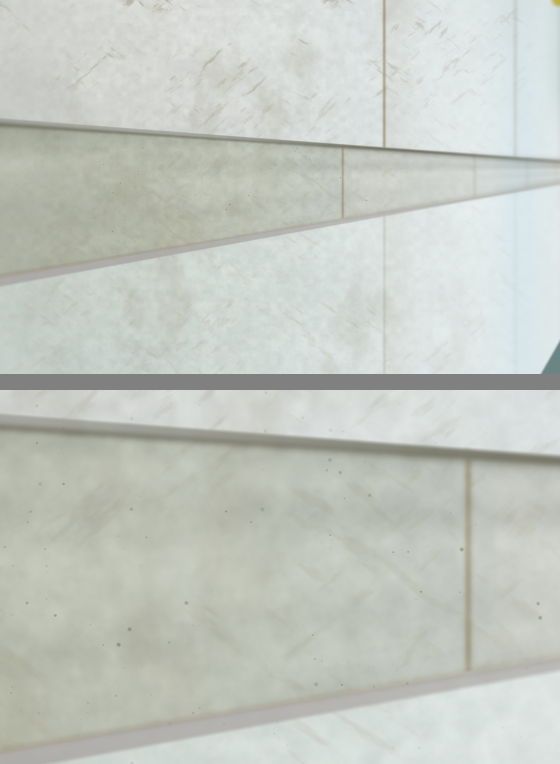
Top, the full canvas; bottom, a detail of the centre.
Write a Shadertoy shader that draws this texture.

```glsl
#define VANISH vec2(1.16, 0.552)
#define LIP_SLOPE 0.112
#define LEDGE_SLOPE 0.25
#define PANEL_PERIOD 2.06
#define PANEL_OFFSET 0.05
#define RECESS_PERIOD 1.375
#define RECESS_OFFSET 0.45
#define FOCUS_X 0.42
#define GRAIN 0.075
#define STAIN 0.42

const vec3 STONE = vec3(0.795, 0.803, 0.787);
const vec3 PALE = vec3(0.885, 0.915, 0.915);
const vec3 RECESS = vec3(0.715, 0.732, 0.675);
const vec3 RECESS_FAR = vec3(0.79, 0.82, 0.81);
const vec3 LEDGE = vec3(0.675, 0.665, 0.655);
const vec3 LIP = vec3(0.65, 0.655, 0.63);
const vec3 SHADOW = vec3(0.46, 0.46, 0.40);
const vec3 RUST = vec3(0.58, 0.53, 0.42);

float hash(vec2 p) {
    return fract(sin(dot(p, vec2(127.1, 311.7))) * 43758.545);
}

float noise(vec2 p) {
    vec2 i = floor(p), f = fract(p);
    f = f * f * (3.0 - 2.0 * f);
    return mix(mix(hash(i), hash(i + vec2(1, 0)), f.x),
               mix(hash(i + vec2(0, 1)), hash(i + vec2(1, 1)), f.x), f.y);
}

float fbm(vec2 p) {
    float sum = 0.0, amp = 0.5;
    for (int i = 0; i < 5; i++) {
        sum += amp * noise(p);
        p = mat2(1.6, 1.2, -1.2, 1.6) * p + 7.3;
        amp *= 0.5;
    }
    return sum;
}

// Upright seams, evenly spaced along the receding wall
float seam(float x, float period, float offset, float width) {
    float cell = floor((1.0 / (VANISH.x - x) - offset) / period + 0.5);
    float depth = max(cell * period + offset, 0.1);
    float d = abs(x - VANISH.x + 1.0 / depth);
    return cell < 0.5 ? 0.0 : exp(-d * d / (width * width)) / (cell * cell);
}

// Small scattered pits, each with its own size and strength
float pits(vec2 p, float scale) {
    vec2 cell = floor(p * scale), f = fract(p * scale);
    vec2 centre = 0.3 + 0.4 * vec2(hash(cell + 3.1), hash(cell + 8.7));
    float radius = mix(0.08, 0.22, hash(cell + 5.3));
    float mark = 1.0 - smoothstep(radius * 0.3, radius, length(f - centre));
    return mark * step(0.94, hash(cell)) * hash(cell + 1.9);
}

// Thin streaks leaning by an angle, broken into patches
float scratches(vec2 p, float angle) {
    float c = cos(angle), s = sin(angle);
    vec2 q = mat2(c, -s, s, c) * p;
    return smoothstep(0.58, 0.78, fbm(q * vec2(22.0, 75.0))) * smoothstep(0.4, 0.65, noise(p * 9.0 + angle));
}

void mainImage(out vec4 fragColor, in vec2 fragCoord) {
    vec2 uv = fragCoord / iResolution.xy;
    vec2 p = uv * vec2(1.5, 1.0);
    float x = uv.x, y = uv.y;
    float defocus = abs(x - FOCUS_X);
    float sharp = 1.0 - smoothstep(0.1, 0.62, defocus);
    float blur = 0.0025 + 0.015 * defocus * defocus;
    float far = smoothstep(0.2, 0.9, x);

    // Signed heights above the groove's two edges
    float lip = y - (0.682 - LIP_SLOPE * x);
    float ledge = y - (0.262 + LEDGE_SLOPE * x);
    float ledgeDepth = 0.028 * (1.0 - 0.85 * x);
    float lipDepth = 0.015 * (1.0 - 0.75 * x);

    // Outer panels
    float isUpper = step(0.55, y);
    float cloud = fbm(p * vec2(3.0, 4.0));
    vec3 upper = mix(STONE + 0.02 * smoothstep(0.65, 0.9, y), PALE, far);
    vec3 lower = mix(STONE + vec3(-0.015, 0.01, 0.0), PALE, far);
    lower = mix(lower, PALE, 0.2 * smoothstep(0.25, 0.0, y));
    vec3 face = mix(lower, upper, isUpper);
    float panelSeam = seam(x, PANEL_PERIOD, PANEL_OFFSET, 0.0016 + 0.006 * far * defocus);
    face = mix(face, RUST, panelSeam * mix(0.2, 0.65, isUpper));
    face -= vec3(0.015, 0.025, 0.035) * smoothstep(0.684, 0.69, x) * (1.0 - smoothstep(0.69, 0.78, x));

    // Recessed strip with soft horizontal weathering
    float across = clamp(ledge / max(ledge - lip, 0.02), 0.0, 1.0);
    vec3 strip = mix(RECESS, RECESS_FAR, smoothstep(0.25, 0.95, x));
    strip += 0.07 * (noise(vec2(x * 2.0, across * 7.0)) - 0.5);
    strip -= 0.05 * smoothstep(0.7, 1.0, across);
    strip += vec3(0.025, 0.005, 0.0) * smoothstep(0.61, 0.64, x) * (1.0 - far * 0.5);
    strip = mix(strip, RUST, 0.6 * seam(x, RECESS_PERIOD, RECESS_OFFSET, 0.0018 + 0.005 * far * defocus));

    // Stack the planes: wall, recess, ledge, lip and its shadow
    float inside = smoothstep(-blur, blur, ledge) * smoothstep(blur, -blur, lip);
    vec3 col = mix(face, strip, inside);
    float onLedge = smoothstep(blur, -blur, ledge) * smoothstep(-blur, blur, ledge + ledgeDepth);
    col = mix(col, mix(LEDGE, PALE, 0.3 * far), onLedge * 0.95);
    col = mix(col, RUST, 0.4 * exp(-pow(ledge / (blur * 1.3), 2.0)) * (1.0 - far * 0.6));
    float onLip = smoothstep(blur, -blur, lip) * smoothstep(-blur, blur, lip + lipDepth);
    col = mix(col, mix(LIP, SHADOW, smoothstep(0.3, 0.75, x)), onLip * (1.0 - 0.4 * smoothstep(0.75, 1.0, x)));
    float shade = exp(-pow((lip + lipDepth) / (blur * 1.6), 2.0));
    col = mix(col, SHADOW, 0.75 * shade * (1.0 - 0.6 * far));

    // Clouding, grain, slanted scratches, stains and pits
    float stone = 1.0 - 0.7 * max(onLedge, onLip);
    col += 0.13 * (cloud - 0.48) * (1.0 - 0.6 * far) * stone;
    col += GRAIN * (fbm(p * 60.0) - 0.48) * (0.15 + sharp) * stone;
    float scratch = max(scratches(p, 0.7), scratches(p + 3.7, -0.6));
    float stain = smoothstep(0.54, 0.8, fbm(p * vec2(11.0, 6.0) + 4.0));
    float wear = scratch * (0.3 + 0.7 * smoothstep(0.6, 0.95, y)) + 0.35 * stain;
    col = mix(col, RUST, STAIN * wear * (0.15 + 0.85 * sharp) * stone);
    float specks = pits(p, 85.0) + 0.6 * pits(p + 0.37, 130.0);
    col = mix(col, SHADOW, 0.6 * specks * sharp * (0.3 + 0.7 * inside));

    // Cool reflection and dim corners at the far end
    col -= vec3(0.05, 0.018, 0.0) * exp(-pow((x - 0.93) / 0.045, 2.0)) * (0.4 + 0.6 * cloud);
    col -= vec3(0.09, 0.05, 0.06) * smoothstep(0.96, 1.02, x) * smoothstep(0.6, 0.8, y);
    col = mix(col, vec3(0.42, 0.52, 0.52), smoothstep(-0.008, 0.012, (x - 0.965) * 2.6 - y));
    col = mix(col, vec3(0.75, 0.68, 0.30), smoothstep(0.025, 0.008, length((uv - vec2(1.0)) * vec2(1.2, 1.0))));
    fragColor = vec4(clamp(col, 0.0, 1.0), 1.0);
}
```
